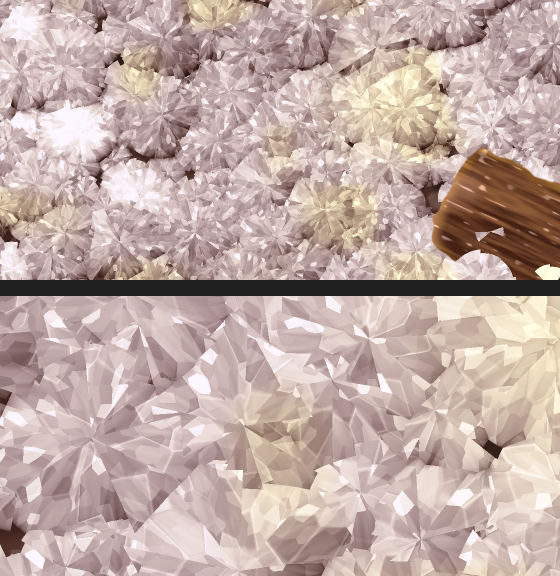
Top, the full canvas; bottom, a detail of the centre.
Write a Shadertoy shader that draws this texture.

```glsl
// Pale lilac crystal rosettes crowded over dark gaps, with a ribbed brown crystal.
// Jagged domes compete by height; each blade is split into flat Voronoi facets,
// lit from the upper left, shadowed by its neighbours and coloured by a tone ramp.

const vec2 LIGHT = vec2(-0.6, 0.8);
const float ROSETTE_FREQ = 5.0;      // large rosettes per canvas height
const float BLADES = 9.0;
const float FACET_FREQ = 30.0;
const float GRAIN_FREQ = 72.0;
const float BASE_TONE = 0.79;
const float SHADOW_REACH = 0.03;
const vec3 BLACK_GAP = vec3(0.12, 0.07, 0.06);
const vec3 UMBER = vec3(0.30, 0.18, 0.15);
const vec3 TAUPE = vec3(0.48, 0.38, 0.35);
const vec3 MAUVE = vec3(0.66, 0.57, 0.54);
const vec3 PALE = vec3(0.80, 0.73, 0.68);
const vec3 IVORY = vec3(0.93, 0.89, 0.82);
const vec3 AMBER = vec3(0.56, 0.36, 0.22);
const vec3 RUST = vec3(0.27, 0.13, 0.08);
const vec3 LILAC_TINT = vec3(0.99, 0.965, 1.035);
const vec3 CREAM_TINT = vec3(1.02, 1.0, 0.91);
const vec2 BROWN_CENTER = vec2(1.98, 0.13);
const vec2 BROWN_AXIS = vec2(0.906, -0.423);
const vec2 CREAM_CENTER = vec2(1.38, 0.62);

struct Rosette { float height; vec2 slope; vec2 local; vec2 id; };

vec2 hash22(vec2 p) {
    vec3 a = fract(p.xyx * vec3(0.1031, 0.1030, 0.0973));
    a += dot(a, a.yzx + 33.33);
    return fract((a.xx + a.yz) * a.zy);
}

float noise(vec2 p) {
    vec2 i = floor(p), f = fract(p);
    f = f * f * (3.0 - 2.0 * f);
    vec2 e = vec2(1, 0);
    return mix(mix(hash22(i).x, hash22(i + e).x, f.x),
               mix(hash22(i + e.yx).x, hash22(i + 1.0).x, f.x), f.y);
}

// Two random values of the nearest facet, and the distance to its border
vec3 facets(vec2 u) {
    vec2 cell = floor(u), id = vec2(0);
    float near = 9.0, next = 9.0;
    for (int j = -1; j <= 1; j++)
    for (int i = -1; i <= 1; i++) {
        vec2 c = cell + vec2(i, j);
        float d = length(c + hash22(c) - u);
        if (d < near) { next = near; near = d; id = c; }
        else next = min(next, d);
    }
    return vec3(hash22(id + 17.0), next - near);
}

// Highest rosette at p, from a large and a small scattered layer
Rosette rosetteAt(vec2 p) {
    Rosette top = Rosette(0.0, vec2(0), p, vec2(0));
    for (int layer = 0; layer < 2; layer++) {
        float freq = ROSETTE_FREQ * (1.0 + 0.8 * float(layer));
        vec2 g = p * freq + 40.0 + 71.0 * float(layer), cell = floor(g);
        for (int j = -1; j <= 1; j++)
        for (int i = -1; i <= 1; i++) {
            vec2 c = cell + vec2(i, j), id = hash22(c + 13.0);
            vec2 d = g - c - 0.5 - 0.9 * (hash22(c) - 0.5);
            if (dot(d, d) > 1.0) continue;
            float turn = fract(atan(d.y, d.x) / 6.2832 + id.x) * BLADES;
            float blade = floor(turn);
            float radius = mix(0.55, 0.85, id.y)
                * (0.82 + 0.3 * hash22(vec2(blade, id.x * 97.0)).x);
            float q = dot(d, d) / (radius * radius);
            if (q > 1.0) continue;
            float h = radius / freq * sqrt(1.0 - q) + 0.07 * id.x + 0.01;
            if (h > top.height) {
                float a = 6.2832 * ((blade + 0.5) / BLADES - id.x);
                vec2 dir = vec2(cos(a), sin(a));
                vec2 local = vec2(dot(d, dir), dot(d, vec2(-dir.y, dir.x))) / freq;
                top = Rosette(h, d / radius, local + blade * 0.37, id);
            }
        }
    }
    return top;
}

vec3 toneRamp(float t) {
    vec3 c = mix(BLACK_GAP, UMBER, clamp(t * 5.0, 0.0, 1.0));
    c = mix(c, TAUPE, clamp(t * 5.0 - 1.0, 0.0, 1.0));
    c = mix(c, MAUVE, clamp(t * 5.0 - 2.0, 0.0, 1.0));
    c = mix(c, PALE, clamp(t * 5.0 - 3.0, 0.0, 1.0));
    c = mix(c, IVORY, clamp(t * 5.0 - 4.0, 0.0, 1.0));
    return mix(c, vec3(1.0, 1.0, 0.97), clamp(t * 4.0 - 4.0, 0.0, 1.0));
}

vec3 rosetteColor(vec2 p, Rosette r) {
    float shade = smoothstep(0.015, 0.07, rosetteAt(p + LIGHT * SHADOW_REACH).height - r.height);
    if (r.height <= 0.0) return toneRamp(0.25 * noise(p * 30.0) + 0.1 * (1.0 - shade));
    vec2 u = r.local * vec2(0.6, 1.0);
    vec3 facet = facets(u * FACET_FREQ + r.id * 50.0);
    vec3 grain = facets(u * GRAIN_FREQ + r.id * 90.0);
    float ribs = noise(r.local * vec2(25.0, 190.0)) - 0.5;
    float glint = (1.0 - smoothstep(0.0, 0.14, facet.z)) * (facet.y - 0.3);
    float q = dot(r.slope, r.slope);
    float cream = exp(-24.0 * dot(p - CREAM_CENTER, p - CREAM_CENTER));
    float tone = BASE_TONE + 0.2 * dot(r.slope, LIGHT) + 0.3 * (facet.x - 0.5)
        + 0.2 * (grain.x - 0.5) + 0.1 * ribs + 0.3 * glint
        + 0.22 * (noise(p * 3.5 + 5.0) - 0.5) - 0.12 * q * q + 0.14 * cream;
    tone += 0.3 * step(0.93, grain.y);                              // sparkles
    tone += 0.5 * smoothstep(0.88, 0.96, fract(r.id.x * 7.3)) * (1.0 - q);
    tone -= 0.38 * shade;
    float warm = clamp(cream + smoothstep(0.55, 0.8, noise(p * 4.0 + 20.0)), 0.0, 1.0);
    return toneRamp(tone) * mix(LILAC_TINT, CREAM_TINT, warm);
}

// Ribbed brown crystal: colour, and coverage in alpha
vec4 brownCrystal(vec2 p) {
    vec2 d = p - BROWN_CENTER;
    vec2 q = vec2(dot(d, BROWN_AXIS), dot(d, vec2(-BROWN_AXIS.y, BROWN_AXIS.x)));
    float edge = length(max(abs(q) - vec2(0.35, 0.13), 0.0)) - 0.07 + 0.03 * (noise(p * 22.0) - 0.5);
    float ribs = 0.6 * noise(q * vec2(5.0, 60.0)) + 0.4 * noise(q * vec2(14.0, 130.0) + 9.0);
    vec3 c = mix(RUST, AMBER, clamp(0.45 + 1.5 * (ribs - 0.5) + 1.2 * q.y, 0.0, 1.0));
    c = mix(c, vec3(0.66, 0.45, 0.36), 0.7 * smoothstep(0.5, 0.9, noise(p * 6.0 + 3.0)));
    c += vec3(0.14, 0.12, 0.02) * smoothstep(-0.04, 0.0, edge);
    c += 0.35 * smoothstep(0.78, 0.95, noise(q * vec2(22.0, 90.0) + 30.0));
    return vec4(c, smoothstep(0.004, -0.004, edge));
}

vec3 scene(vec2 p) {
    Rosette r = rosetteAt(p);
    vec3 c = rosetteColor(p, r);
    vec4 brown = brownCrystal(p);
    return mix(c, brown.rgb, brown.a * step(r.height, 0.195));
}

void mainImage(out vec4 fragColor, in vec2 fragCoord) {
    vec3 sum = vec3(0);
    for (int s = 0; s < 4; s++) {                                   // 2x2 smoothing
        vec2 offset = vec2(s % 2, s / 2) * 0.5 - 0.25;
        sum += clamp(scene((fragCoord + offset) / iResolution.y), 0.0, 1.0);
    }
    fragColor = vec4(sum * 0.25, 1.0);
}
```
